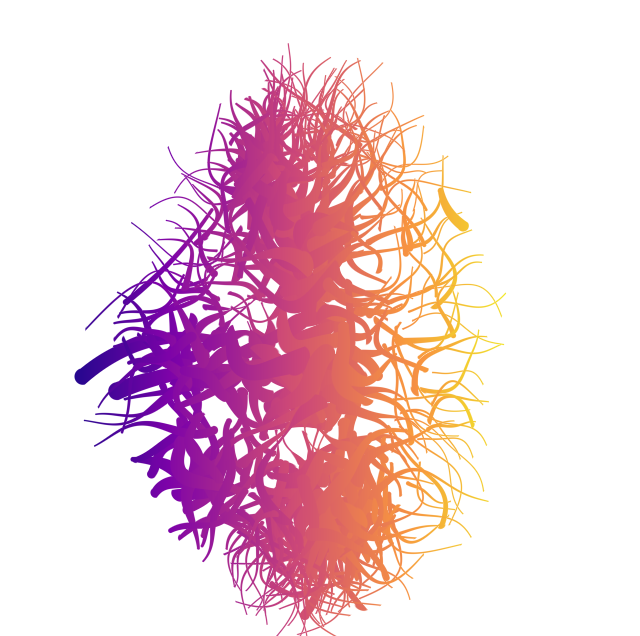
This background is drawn by a Shadertoy shader. Its source:

```glsl
#define STRANDS 360
#define RIM_EVERY 6
#define CENTRE vec2(0.475, 0.455)
#define HALF_HEIGHT 0.385
#define HALF_RIGHT 0.245
#define HALF_LEFT 0.175
#define LEFT_BULGE 0.09
#define THIN 0.0013
#define THICK 0.0052
#define CORE_SWELL 0.012
#define TONE_SPREAD 0.055

vec4 hash4(float n) {
    vec4 h = fract(n * vec4(0.1031, 0.1030, 0.0973, 0.1099));
    h += dot(h, h.wzxy + 33.33);
    return fract((h.xxyz + h.yzzw) * h.zywx);
}

// Indigo, violet, rose, orange, yellow
vec3 palette(float t) {
    t = clamp(t, 0.0, 1.0) * 4.0;
    vec3 c = mix(vec3(0.05, 0.03, 0.53), vec3(0.49, 0.01, 0.66), min(t, 1.0));
    c = mix(c, vec3(0.80, 0.28, 0.47), clamp(t - 1.0, 0.0, 1.0));
    c = mix(c, vec3(0.97, 0.58, 0.25), clamp(t - 2.0, 0.0, 1.0));
    return mix(c, vec3(0.94, 0.98, 0.13), clamp(t - 3.0, 0.0, 1.0));
}

float blob(vec2 p, vec2 centre, vec2 radius) {
    vec2 q = (p - centre) / radius;
    return exp(-dot(q, q));
}

// Where strands merge into solid masses, less two open pockets
float coreDensity(vec2 p) {
    float d = blob(p, vec2(0.48, 0.61), vec2(0.06, 0.09));
    d += blob(p, vec2(0.50, 0.40), vec2(0.075, 0.11));
    d += 0.8 * blob(p, vec2(0.36, 0.44), vec2(0.13, 0.08));
    d += 0.8 * blob(p, vec2(0.29, 0.25), vec2(0.08, 0.08));
    d += 0.8 * blob(p, vec2(0.51, 0.22), vec2(0.08, 0.09));
    d += 0.5 * blob(p, vec2(0.40, 0.72), vec2(0.04, 0.10));
    d -= 1.1 * blob(p, vec2(0.39, 0.50), vec2(0.035, 0.025));
    d -= 1.1 * blob(p, vec2(0.48, 0.31), vec2(0.05, 0.03));
    return clamp(d, 0.0, 1.2);
}

// Maps a point of the unit disk onto the lopsided body
vec2 bodyPoint(vec2 v) {
    float y = CENTRE.y + HALF_HEIGHT * v.y;
    float bulge = LEFT_BULGE * exp(-25.0 * (y - 0.4) * (y - 0.4));
    float halfWidth = v.x > 0.0 ? HALF_RIGHT : HALF_LEFT + bulge;
    return vec2(CENTRE.x + v.x * halfWidth, y);
}

// Bent trunk that narrows from a to b
float trunk(vec2 p, vec2 a, vec2 b, float radius, float bend) {
    vec2 axis = b - a;
    float t = clamp(dot(p - a, axis) / dot(axis, axis), 0.0, 1.0);
    vec2 side = vec2(-axis.y, axis.x) * bend * 4.0 * t * (1.0 - t);
    return length(p - a - axis * t - side) - radius * mix(1.0, 0.55, t);
}

void mainImage(out vec4 fragColor, in vec2 fragCoord) {
    vec2 p = (fragCoord - 0.5 * iResolution.xy) / iResolution.y + 0.5;
    float pixel = 1.0 / iResolution.y;
    float swell = CORE_SWELL * coreDensity(p);
    float ink = 0.0;
    float tone = 0.0;

    // Curved, tapering strands that fan out from the centre
    for (int i = 0; i < STRANDS; i++) {
        float n = float(i) + 1.0;
        bool rim = i % RIM_EVERY == 0;
        vec2 s = 2.0 * fract(n * vec2(0.754878, 0.569840)) - 1.0;
        vec2 v = vec2(0.0, s.y * (1.25 - 0.25 * s.y * s.y));
        v.x = (rim ? sign(s.x) : s.x) * sqrt(max(1.0 - v.y * v.y, 0.0));
        vec4 h = hash4(n);
        float halfLength = mix(0.035, 0.095, h.z);
        vec2 q = p - bodyPoint(v);
        if (dot(q, q) > 3.2 * halfLength * halfLength) continue;

        vec2 dir = normalize(v + (h.xy - 0.5) * (rim ? 1.3 : 2.2) + 0.001);
        float along = dot(q, dir);
        float u = clamp(along / halfLength, -1.0, 1.0);
        float bend = (h.w - 0.5) * 1.5;
        float wave = 0.16 * sin(3.0 * u + 6.28 * h.x);
        float slope = 2.0 * bend * u + 0.48 * cos(3.0 * u + 6.28 * h.x);
        float offset = dot(q, vec2(-dir.y, dir.x));
        offset -= halfLength * (bend * (u * u - 0.4) + wave);
        float beyond = max(abs(along) - halfLength, 0.0);
        float dist = length(vec2(beyond, offset * inversesqrt(1.0 + slope * slope)));

        float girth = mix(THIN, THICK, h.y * h.y) * (rim ? 0.7 : 1.0);
        float width = mix(girth, 0.0009, 0.5 + 0.5 * u) + swell;
        float cover = 1.0 - smoothstep(-0.7, 0.7, (dist - width) / pixel);
        ink = max(ink, cover);
        tone = mix(tone, (h.w - 0.5) * TONE_SPREAD, cover);
    }

    // Heavy rounded limbs on the left and at the foot
    float limb = trunk(p, vec2(0.127, 0.408), vec2(0.34, 0.465), 0.013, 0.12);
    limb = min(limb, trunk(p, vec2(0.181, 0.385), vec2(0.36, 0.42), 0.014, 0.05));
    limb = min(limb, trunk(p, vec2(0.476, 0.033), vec2(0.505, 0.14), 0.008, -0.10));
    limb = min(limb, trunk(p, vec2(0.195, 0.525), vec2(0.33, 0.67), 0.005, -0.04));
    limb = min(limb, trunk(p, vec2(0.725, 0.645), vec2(0.69, 0.70), 0.009, 0.10));
    ink = max(ink, 1.0 - smoothstep(-0.7, 0.7, limb / pixel));

    vec3 strandColor = palette((p.x - 0.075) / 0.755 + tone);
    fragColor = vec4(mix(vec3(1.0), strandColor, ink), 1.0);
}
```
